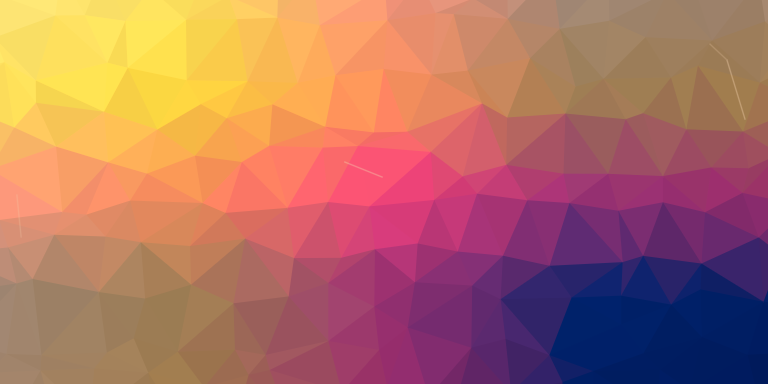
Write a Shadertoy shader that draws this background.

```glsl
// Low-poly mesh of flat triangles, shaded by a yellow-pink-navy gradient on both axes.

#define CELL vec2(0.122, 0.116)   // mesh spacing, in canvas heights
#define JITTER 0.72               // vertex scatter, as a share of a cell
#define SPARKLE 0.035             // random brightness per triangle
#define BLEND vec3(1.5, 1.05, 1.0) // channel powers for colour mixing
#define HAIRLINE 0.0011           // half width of the pale cracks

const vec3 PALE   = vec3(1.00, 0.91, 0.48);
const vec3 YELLOW = vec3(1.00, 0.85, 0.23);
const vec3 PINK   = vec3(0.97, 0.25, 0.48);
const vec3 NAVY   = vec3(0.00, 0.14, 0.43);
const vec3 DEEP   = vec3(0.00, 0.10, 0.36);

vec2 hash22(vec2 p) {
    vec3 q = fract(p.xyx * vec3(0.1031, 0.1030, 0.0973));
    q += dot(q, q.yzx + 33.33);
    return fract((q.xx + q.yz) * q.zy);
}

float cross2(vec2 a, vec2 b) { return a.x * b.y - a.y * b.x; }

// Five even colour stops, returned in blending space
vec3 ramp(float t) {
    t = clamp(t, 0.0, 1.0) * 4.0;
    vec3 c = mix(pow(PALE, BLEND), pow(YELLOW, BLEND), min(t, 1.0));
    c = mix(c, pow(PINK, BLEND), clamp(t - 1.0, 0.0, 1.0));
    c = mix(c, pow(NAVY, BLEND), clamp(t - 2.0, 0.0, 1.0));
    return mix(c, pow(DEEP, BLEND), clamp(t - 3.0, 0.0, 1.0));
}

// Equal blend of a left-to-right and a top-to-bottom ramp
vec3 gradient(vec2 uv) {
    return pow(0.5 * (ramp(uv.x) + ramp(1.0 - uv.y)), 1.0 / BLEND);
}

vec2 vertex(vec2 id) {
    return (id + (hash22(id + 57.0) - 0.5) * JITTER) * CELL;
}

// Distance inside the edge a-b of a counterclockwise triangle
float edgeDistance(vec2 p, vec2 a, vec2 b) {
    return cross2(normalize(b - a), p - a);
}

// Adds a flat triangle, weighted by its coverage of the pixel
void addTriangle(inout vec4 sum, vec2 p, vec2 a, vec2 b, vec2 c, float aspect) {
    float inside = min(edgeDistance(p, a, b),
                   min(edgeDistance(p, b, c), edgeDistance(p, c, a)));
    float cover = clamp(0.5 + inside * iResolution.y, 0.0, 1.0);
    if (cover <= 0.0) return;
    vec2 centre = (a + b + c) / 3.0;
    float shade = 1.0 + (hash22(centre * 411.0 + 90.0).x - 0.5) * 2.0 * SPARKLE;
    sum += cover * vec4(gradient(centre / vec2(aspect, 1.0)) * shade, 1.0);
}

// True when b and d lie on opposite sides of the diagonal a-c
bool splits(vec2 a, vec2 b, vec2 c, vec2 d) {
    return cross2(c - a, b - a) < 0.0 && cross2(c - a, d - a) > 0.0;
}

float hairline(vec2 p, vec2 a, vec2 b) {
    vec2 ab = b - a;
    float along = clamp(dot(p - a, ab) / dot(ab, ab), 0.0, 1.0);
    float px = 1.0 / iResolution.y;
    return 1.0 - smoothstep(HAIRLINE - 0.5 * px, HAIRLINE + px, length(p - a - ab * along));
}

void mainImage(out vec4 fragColor, in vec2 fragCoord) {
    vec2 p = fragCoord / iResolution.y;
    float aspect = iResolution.x / iResolution.y;
    vec2 home = floor(p / CELL);
    vec4 sum = vec4(0.0);

    // Mesh: split each jittered quad along its shorter valid diagonal
    for (int j = -1; j <= 1; j++) {
        for (int i = -1; i <= 1; i++) {
            vec2 id = home + vec2(i, j);
            vec2 a = vertex(id);
            vec2 b = vertex(id + vec2(1, 0));
            vec2 c = vertex(id + vec2(1, 1));
            vec2 d = vertex(id + vec2(0, 1));
            bool shorter = distance(a, c) < distance(b, d);
            if (splits(a, b, c, d) && (shorter || !splits(b, c, d, a))) {
                addTriangle(sum, p, a, b, c, aspect);
                addTriangle(sum, p, a, c, d, aspect);
            } else {
                addTriangle(sum, p, a, b, d, aspect);
                addTriangle(sum, p, b, c, d, aspect);
            }
        }
    }
    vec3 color = sum.rgb / max(sum.a, 0.001);

    // Faint pale cracks between a few facets
    vec2 q = vec2(p.x * 2.0 / aspect, p.y);
    float crack = hairline(q, vec2(0.898, 0.578), vec2(0.995, 0.539));
    crack = max(crack, hairline(q, vec2(1.893, 0.844), vec2(1.940, 0.690)));
    crack = max(crack, 0.6 * hairline(q, vec2(1.849, 0.885), vec2(1.893, 0.844)));
    crack = max(crack, 0.6 * hairline(q, vec2(0.044, 0.492), vec2(0.055, 0.383)));
    color = mix(color, vec3(0.95, 0.82, 0.68), 0.4 * crack);

    fragColor = vec4(clamp(color, 0.0, 1.0), 1.0);
}
```
